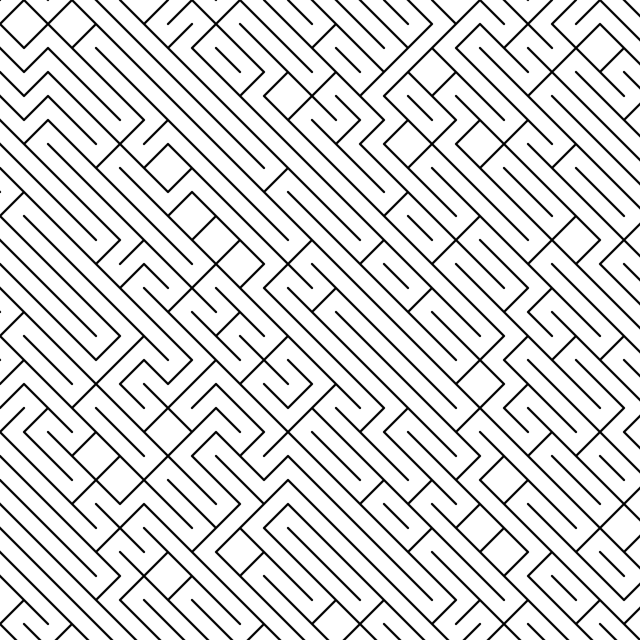
Reproduce this pattern procedurally as a Shadertoy shader.

```glsl
// Diagonal maze: each square cell holds one thin black stroke, mostly falling to the right.

float hash(vec2 p) {
    return fract(sin(dot(p, vec2(127.1, 311.7))) * 43758.5453);
}

// Distance to a segment with round ends
float segmentDistance(vec2 p, vec2 a, vec2 b) {
    vec2 pa = p - a, ba = b - a;
    return length(pa - ba * clamp(dot(pa, ba) / dot(ba, ba), 0.0, 1.0));
}

// Distance to the diagonal of one cell; p is relative to its top left corner, y down
float diagonalDistance(vec2 p, vec2 cell) {
    bool rising = hash(cell + 3.0) < 0.23;
    return rising ? segmentDistance(p, vec2(0.0, 1.0), vec2(1.0, 0.0))
                  : segmentDistance(p, vec2(0.0), vec2(1.0));
}

void mainImage(out vec4 fragColor, in vec2 fragCoord) {
    // Grid of 26 2/3 cells per canvas height, anchored at the top left
    float cells = 80.0 / 3.0;
    float pixel = cells / iResolution.y;
    vec2 p = vec2(fragCoord.x, iResolution.y - fragCoord.y) * pixel;
    vec2 cell = floor(p);

    // Neighbours are included so that the round ends cross cell borders
    float d = 1e3;
    for (int y = -1; y <= 1; y++) {
        for (int x = -1; x <= 1; x++) {
            vec2 c = cell + vec2(x, y);
            d = min(d, diagonalDistance(p - c, c));
        }
    }

    // Black strokes on white with a smooth edge
    float halfWidth = 0.046;
    float paper = smoothstep(-0.7, 0.7, (d - halfWidth) / pixel);
    fragColor = vec4(vec3(paper), 1.0);
}
```
